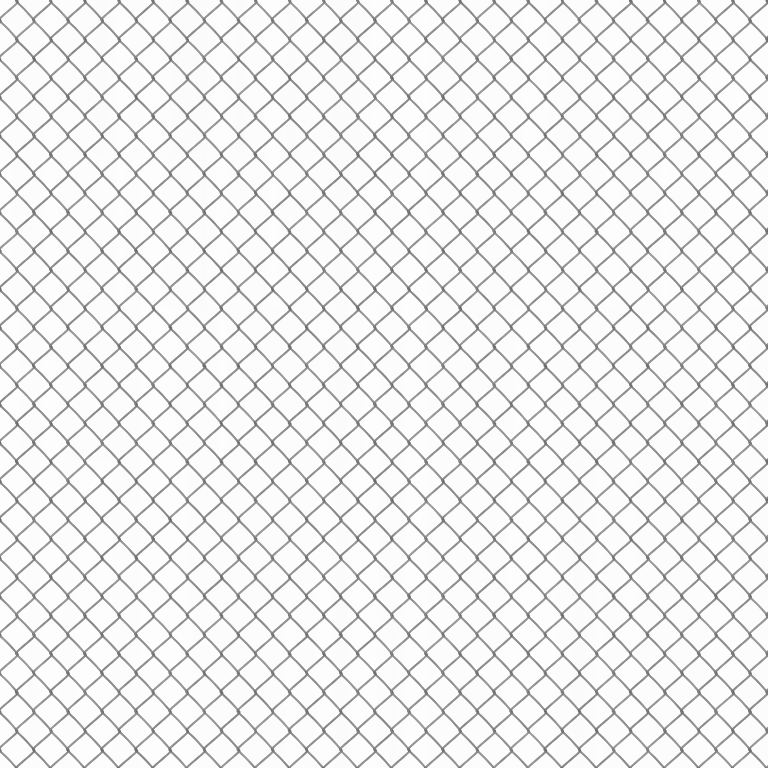
This pattern is drawn by a WebGL 1 fragment shader. Its source:

```glsl
precision highp float;
// Chain-link fence of thin grey wire on a near-white ground.
// Each wire is a rounded vertical zigzag, x as a function of y; neighbours
// are half a period apart, so their bends hook together into knots.

uniform vec2 u_resolution;

const float TAU = 6.2831853;
const vec2 MESHES = vec2(22.52, 20.0);       // diamonds across and down
const vec2 KNOT_ORIGIN = vec2(0.0219, -0.0016);
const float HALF_WIDTH = 0.00125;            // wire radius in canvas units
const float HOOK = 0.0009;                   // reach of a bend past its knot
const float SHARPNESS = 0.987;               // 1 gives pointed bends
const float TWIST = 0.10;                    // shift between hooked bends
const float BOW = 0.0007;                    // sag of the falling strands

float hash(vec2 p) {
  return fract(sin(dot(p, vec2(127.1, 311.7))) * 43758.5453);
}

float smoothNoise(vec2 p) {
  vec2 cell = floor(p);
  vec2 f = fract(p);
  f = f * f * (3.0 - 2.0 * f);
  float low = mix(hash(cell), hash(cell + vec2(1.0, 0.0)), f.x);
  float high = mix(hash(cell + vec2(0.0, 1.0)), hash(cell + 1.0), f.x);
  return mix(low, high, f.y);
}

// Phase along a wire: 0 at its left bends, half a turn at its right bends.
float wirePhase(float y, float index) {
  return TAU * ((y - KNOT_ORIGIN.y) * MESHES.y + 0.5 * index);
}

// Horizontal position of a wire at height y.
float wireX(float y, float index) {
  float phase = wirePhase(y, index);
  phase -= TWIST * cos(phase);
  float zigzag = -asin(SHARPNESS * cos(phase)) / asin(SHARPNESS);
  float falling = max(-sin(phase), 0.0);
  float reach = 0.25 / MESHES.x + HOOK;
  float center = KNOT_ORIGIN.x + 0.5 * (index + 0.5) / MESHES.x;
  float wobble = 0.0007 * (smoothNoise(vec2(index, y * 27.0)) - 0.5);
  return center + reach * zigzag + BOW * falling * falling + wobble;
}

// Signed distance across a wire, corrected for its slope.
float wireOffset(vec2 p, float index) {
  float stepY = 0.0004;
  float slope = (wireX(p.y + stepY, index) - wireX(p.y - stepY, index))
              / (2.0 * stepY);
  return (p.x - wireX(p.y, index)) / sqrt(1.0 + slope * slope);
}

// Metal shade: pale core, dark rims, darker bends and uneven wear.
vec3 wireColor(float across, float phase, vec2 wearPoint) {
  float rim = clamp(across * across, 0.0, 1.0);
  float bend = smoothstep(0.90, 1.0, abs(cos(phase)));
  float wear = smoothNoise(wearPoint) - 0.5;
  float shade = mix(0.58, 0.44, rim) - 0.09 * bend + 0.08 * wear;
  return vec3(shade - 0.006, shade + 0.002, shade + 0.008);
}

// Near-white ground with very faint upright bands.
vec3 groundColor(vec2 p) {
  float band = smoothNoise(vec2(p.x * 45.0, floor(p.y * 5.0) * 0.2));
  return vec3(0.994 - 0.010 * band);
}

void main() {
  float pixel = 1.0 / min(u_resolution.x, u_resolution.y);
  vec2 p = gl_FragCoord.xy * pixel;
  vec3 color = groundColor(p);

  // Lay the nearest wires over each other from left to right.
  float nearest = floor((p.x - KNOT_ORIGIN.x) * MESHES.x * 2.0);
  for (int i = -1; i <= 1; i++) {
    float index = nearest + float(i);
    float offset = wireOffset(p, index);
    float coverage = clamp((HALF_WIDTH - abs(offset)) / pixel + 0.5, 0.0, 1.0);
    vec3 metal = wireColor(offset / HALF_WIDTH, wirePhase(p.y, index),
                           vec2(index * 7.0, p.y * 90.0));
    color = mix(color, metal, coverage);
  }
  gl_FragColor = vec4(color, 1.0);
}
```
